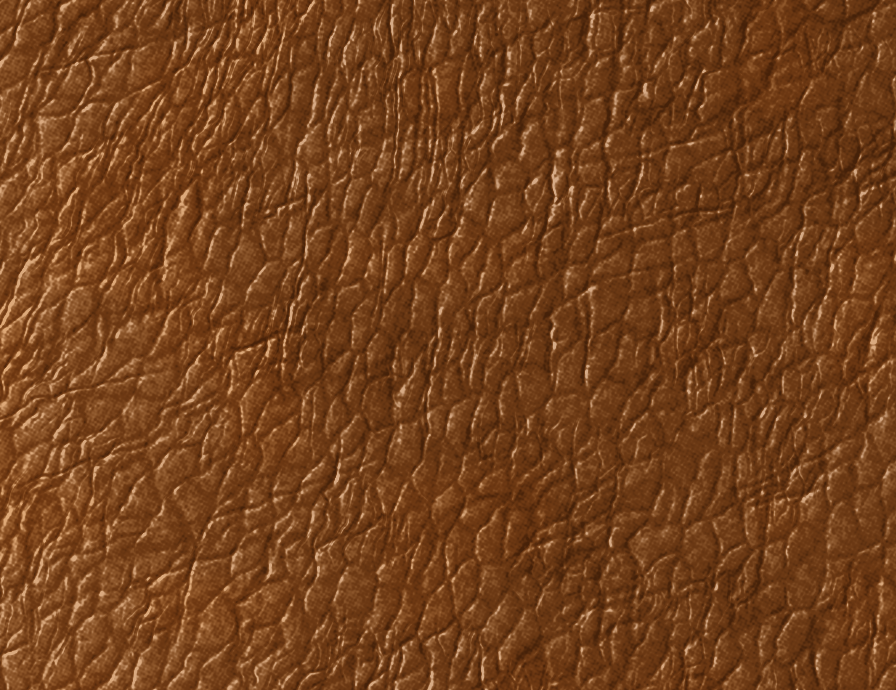
This texture is drawn by a WebGL 1 fragment shader. Its source:

```glsl
precision highp float;
// Brown grained leather: small pebbles divided by steep and shallow creases.
// A height field of skewed cell seams and stretched noise lines is lit
// from the upper left, then toned through a brown ramp with fine grain.
uniform vec2 u_resolution;

float hash(vec2 p) {
  vec3 v = fract(p.xyx * vec3(0.1031, 0.1030, 0.0973));
  v += dot(v, v.yzx + 33.33);
  return fract((v.x + v.y) * v.z);
}

float noise(vec2 p) {
  vec2 i = floor(p), f = fract(p);
  f = f * f * (3.0 - 2.0 * f);
  return mix(mix(hash(i), hash(i + vec2(1.0, 0.0)), f.x),
             mix(hash(i + vec2(0.0, 1.0)), hash(i + 1.0), f.x), f.y);
}

vec2 noise2(vec2 p) {
  return vec2(noise(p), noise(p + 31.7)) - 0.5;
}

// Gap between the two nearest cell centres: zero along the seams
float seamDistance(vec2 p) {
  vec2 cell = floor(p), f = fract(p);
  float nearest = 8.0, second = 8.0;
  for (int y = -1; y <= 1; y++) {
    for (int x = -1; x <= 1; x++) {
      vec2 o = vec2(float(x), float(y));
      vec2 id = cell + o;
      vec2 centre = o + 0.5 + 0.8 * (vec2(hash(id), hash(id + 57.3)) - 0.5);
      float d = length(centre - f);
      second = min(second, max(nearest, d));
      nearest = min(nearest, d);
    }
  }
  return second - nearest;
}

// Groove along the mid level of a noise field: 1 in the crease, 0 outside
float crease(vec2 p, float width) {
  return 1.0 - smoothstep(0.0, width, abs(noise(p) - 0.5));
}

float leatherHeight(vec2 p) {
  vec2 q = p + 0.035 * noise2(p * 4.0) + 0.016 * noise2(p * 24.0) + 0.006 * noise2(p * 70.0);
  // Steep creases lean right at the left side and stand upright further on
  float lean = mix(0.36, 0.08, smoothstep(0.2, 0.8, p.x));
  vec2 c = vec2(q.x - lean * q.y, q.y - 0.36 * q.x);

  float pebble = seamDistance(c * vec2(22.0, 16.5));
  float wrinkle = seamDistance(c * vec2(42.0, 24.0) + 7.0);
  float steep = crease(c * vec2(24.0, 5.0) + 3.0, 0.13);
  float shallow = crease(c * vec2(4.5, 17.0) + 19.0, 0.11);

  float h = 0.55 * smoothstep(0.0, 0.28, pebble) + 0.55 * smoothstep(0.0, 1.0, pebble);
  h -= 0.40 * (1.0 - smoothstep(0.0, 0.26, wrinkle)) * smoothstep(0.35, 0.7, noise(p * 14.0));
  h -= 0.75 * steep * smoothstep(0.2, 0.6, noise(p * 10.0 + 5.0));
  h -= 0.65 * shallow * smoothstep(0.2, 0.6, noise(p * 8.0 + 13.0));
  return h + 0.24 * noise(p * 70.0) + 0.10 * noise(p * 150.0);
}

vec3 leatherRamp(float t) {
  vec3 c = mix(vec3(0.27, 0.13, 0.035), vec3(0.42, 0.222, 0.078), smoothstep(-0.1, 0.36, t));
  c = mix(c, vec3(0.54, 0.335, 0.17), smoothstep(0.32, 0.66, t));
  return mix(c, vec3(0.84, 0.67, 0.53), smoothstep(0.58, 1.08, t));
}

void main() {
  vec2 p = gl_FragCoord.xy / u_resolution.y;

  // Relief lighting from the slope towards the light
  vec2 toLight = 0.0022 * normalize(vec2(-0.9, 0.45));
  float h = leatherHeight(p);
  float slope = leatherHeight(p - toLight) - leatherHeight(p + toLight);
  float lit = max(slope, 0.0);
  float shade = min(max(-slope, 0.0), 0.8);

  // Fine grain, a faint diagonal weave and broad dye patches
  float grain = 0.65 * noise(p * 260.0) + 0.35 * noise(p * 130.0 + 40.0) - 0.5;
  float weave = sin(820.0 * (p.x + 0.3 * p.y)) * sin(820.0 * (p.y - 0.3 * p.x));
  float patches = noise(p * 4.0 + 2.0) + 0.6 * noise(p * 17.0) - 0.8;
  float leftGlow = 1.0 - smoothstep(0.0, 0.9, p.x + 0.25 * p.y);

  float tone = 0.385 + 0.40 * grain + 0.06 * weave + 0.13 * patches + 0.17 * leftGlow;
  tone += lit * (0.70 + 0.6 * grain) - 0.34 * shade;
  tone -= 0.16 * (1.0 - clamp(h, 0.0, 1.2)) - 0.02;

  // Dye runs more orange in the glow and in some patches
  vec3 colour = leatherRamp(tone);
  float orange = 0.5 * leftGlow + 0.5 * smoothstep(0.5, 0.8, noise(p * 8.0 + 71.0));
  colour *= mix(vec3(1.0), vec3(1.04, 0.99, 0.88), orange);
  gl_FragColor = vec4(colour, 1.0);
}
```
